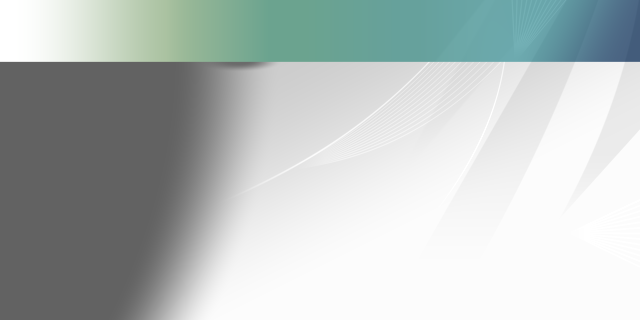
Reproduce this background procedurally as a Shadertoy shader.

```glsl
const float BANNER_BASE = 0.807;
const float LINE_WIDTH = 0.004;
const int STRANDS = 12;

// Straight ramp from 0 to 1 between two positions
float ramp(float start, float end, float x) {
    return clamp((x - start) / (end - start), 0.0, 1.0);
}

// Thin soft line around a signed distance of zero
float strand(float dist, float width) {
    return 1.0 - smoothstep(0.0, width, abs(dist));
}

// Soft-edged strip between two positions
float strip(float x, float left, float right, float soft) {
    return smoothstep(left - soft, left + soft, x)
         * (1.0 - smoothstep(right - soft, right + soft, x));
}

// Strands that spread downward from a leading edge
float fan(float pos, float edge, float spread, float width) {
    float total = 0.0;
    for (int i = 1; i <= STRANDS; i++) {
        float offset = spread * float(i) / float(STRANDS);
        total += strand(pos - edge + offset, width);
    }
    return min(total, 1.0) * smoothstep(0.0, 0.08, spread);
}

// White to green, teal and slate
vec3 bannerColor(float x) {
    vec3 white = vec3(1.0);
    vec3 sage = vec3(0.64, 0.74, 0.60);
    vec3 green = vec3(0.42, 0.64, 0.56);
    vec3 teal = vec3(0.40, 0.63, 0.61);
    vec3 aqua = vec3(0.42, 0.66, 0.68);
    vec3 slate = vec3(0.29, 0.39, 0.51);
    vec3 color = mix(white, sage, smoothstep(0.03, 0.62, x));
    color = mix(color, green, ramp(0.52, 0.84, x));
    color = mix(color, teal, ramp(0.95, 1.25, x));
    color = mix(color, aqua, ramp(1.30, 1.60, x));
    return mix(color, slate, smoothstep(1.60, 1.96, x));
}

// Dark side fading along a bent edge into a pale field
float fieldTone(vec2 p) {
    float pale = mix(0.80, 0.99, smoothstep(0.0, 0.8, 0.5 * (p.x - 0.9) + 0.85 - p.y));
    float bend = 0.49 + 0.5 * p.y - 0.3 * p.y * p.y;
    float tone = mix(0.385, pale, smoothstep(bend - 0.16, bend + 0.18, p.x));
    vec2 shadow = (p - vec2(0.745, BANNER_BASE)) / vec2(0.14, 0.032);
    return mix(tone, min(tone, 0.42), 1.0 - smoothstep(0.2, 1.0, length(shadow)));
}

// Translucent grey ribbons on the right
float ribbons(vec2 p, float drop) {
    float wide = strip(p.x, 1.66 - 0.574 * drop,
                       1.797 - 0.40 * drop - 0.13 * drop * drop, 0.003);
    float outer = strip(p.x, 1.953 - 0.28 * drop - 0.28 * drop * drop,
                        2.19 - 0.9 * drop, 0.003);
    float faint = strip(p.x, 1.44 - 0.55 * drop, 1.56 - 0.85 * drop, 0.006);
    return 0.06 * wide * (1.0 - smoothstep(0.15, 0.70, drop))
         + 0.07 * outer * (1.0 - smoothstep(0.25, 0.58, drop))
         + 0.02 * faint * (1.0 - smoothstep(0.1, 0.35, drop));
}

// Bright curves and their fans of strands
float highlights(vec2 p, float drop) {
    float t = p.x - 0.667;
    float sweep = 0.357 + 0.44 * t + 0.10 * t * t + 0.35 * t * t * t;
    float arc = 1.576 - 0.14 * drop - 0.68 * drop * drop;
    float tail = 0.375 - 0.47 * (2.0 - p.x);
    float glow = 0.10 * strand(p.y - sweep, LINE_WIDTH * 1.4) * smoothstep(0.66, 1.0, p.x);
    glow += 0.045 * fan(p.y, sweep, max(0.42 * (p.x - 0.9), 0.0), LINE_WIDTH);
    glow += 0.07 * strand(p.x - arc, LINE_WIDTH) * (1.0 - smoothstep(0.2, 0.5, drop));
    glow += 0.04 * strand(p.y - tail, LINE_WIDTH) * smoothstep(1.78, 1.9, p.x);
    glow += 0.015 * fan(p.y, tail, max(0.95 * (p.x - 1.78), 0.0), LINE_WIDTH);
    return glow;
}

void mainImage(out vec4 fragColor, in vec2 fragCoord) {
    vec2 p = fragCoord / iResolution.y;
    p.x *= 2.0 * iResolution.y / iResolution.x;
    float drop = BANNER_BASE - p.y;
    float rise = max(-drop, 0.0);

    // Pale field with ribbons and bright curves
    float shade = ribbons(p, drop);
    float tone = fieldTone(p) - shade + highlights(p, drop);
    vec3 field = vec3(clamp(tone, 0.0, 1.0));

    // Banner whose right side leans with the ribbons
    float lean = 0.45 * rise * smoothstep(1.4, 1.7, p.x);
    vec3 banner = bannerColor(p.x - lean) - 0.4 * shade;
    banner += 0.035 * fan(p.x, 1.61 + 0.9 * rise, 0.95 * rise, LINE_WIDTH);
    banner += 0.015 * smoothstep(-0.006, 0.006, p.x - 1.36 - 0.8 * rise)
            * (1.0 - smoothstep(1.5, 1.7, p.x));

    float pixel = 1.0 / iResolution.y;
    float inBanner = smoothstep(-0.5 * pixel, 0.5 * pixel, -drop);
    fragColor = vec4(mix(field, banner, inBanner), 1.0);
}
```
